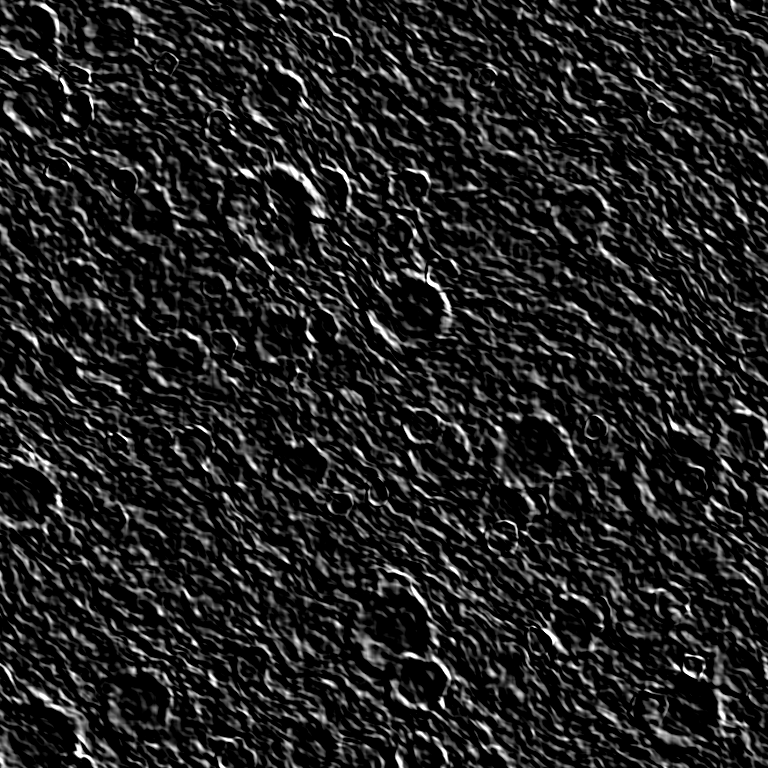
Reproduce this texture map procedurally as a WebGL 1 fragment shader.

```glsl
precision highp float;
// Cratered, grainy rock relief in black and white, lit by a low light from the upper right.

uniform vec2 u_resolution;

vec2 hash2(vec2 cell) {
    vec3 h = fract(cell.xyx * vec3(0.1031, 0.1030, 0.0973));
    h += dot(h, h.yzx + 33.33);
    return fract((h.xx + h.yz) * h.zy);
}

float cornerSlope(vec2 cell, vec2 corner, vec2 f) {
    return dot(hash2(cell + corner) * 2.0 - 1.0, f - corner);
}

// Gradient noise around zero
float noise(vec2 p) {
    vec2 cell = floor(p);
    vec2 f = p - cell;
    vec2 s = f * f * (3.0 - 2.0 * f);
    float low = mix(cornerSlope(cell, vec2(0.0, 0.0), f), cornerSlope(cell, vec2(1.0, 0.0), f), s.x);
    float high = mix(cornerSlope(cell, vec2(0.0, 1.0), f), cornerSlope(cell, vec2(1.0, 1.0), f), s.x);
    return mix(low, high, s.y);
}

// Short grain from the upper left to the lower right, broken up by even roughness
float grain(vec2 p) {
    vec2 q = vec2(dot(p, vec2(0.8, -0.6)), dot(p, vec2(0.6, 0.8)));
    q.y += 0.05 * noise(p * 4.0 + 7.3) + 0.015 * noise(p * 14.0 + 2.1);
    q += 0.006 * vec2(noise(p * 48.0 + 31.7), noise(p * 48.0 + 83.2));
    float height = 0.34 / 105.0 * noise(p * 105.0 + 12.9);
    float frequency = 19.0;
    float slope = 0.09;
    for (int i = 0; i < 4; i++) {
        height += slope / frequency * noise(q * frequency * vec2(0.52, 1.0) + float(i) * 17.37);
        frequency *= 2.0;
        slope = min(slope * 2.1, 0.44);
    }
    return height;
}

// Jittered craters on one grid: x is the height, y covers the floors
vec2 craterLayer(vec2 p, float scale, float share) {
    vec2 g = p * scale + scale * 3.7;
    vec2 home = floor(g);
    vec2 result = vec2(0.0);
    for (int j = -1; j <= 1; j++) {
        for (int i = -1; i <= 1; i++) {
            vec2 cell = home + vec2(float(i), float(j));
            vec2 kind = hash2(cell + 53.0);
            vec2 center = cell + 0.25 + 0.5 * hash2(cell);
            float radius = mix(0.2, 0.35, kind.y * kind.y);
            float d = length(g - center) / radius;
            float rim = 0.16 * (1.0 - smoothstep(1.0, 1.28, d));
            float bowl = 0.19 * (1.0 - smoothstep(0.6, 1.0, d));
            float strength = mix(0.5, 1.1, hash2(cell + 91.0).x);
            float present = step(kind.x, share);
            result.x += present * strength * (rim - bowl) * radius / scale;
            result.y = max(result.y, present * (1.0 - smoothstep(0.75, 1.05, d)));
        }
    }
    return result;
}

// Large, medium and small craters with ragged rims
vec2 craters(vec2 p) {
    p += 0.011 * vec2(noise(p * 30.0 + 4.6), noise(p * 30.0 + 61.2))
       + 0.005 * vec2(noise(p * 75.0 + 9.1), noise(p * 75.0 + 44.8));
    vec2 result = vec2(0.0);
    float scale = 6.0;
    for (int i = 0; i < 3; i++) {
        vec2 layer = craterLayer(p, scale, 0.42 - 0.13 * float(i));
        result.x += layer.x;
        result.y = max(result.y, layer.y);
        scale *= 1.55;
    }
    return result;
}

// Terrain height in x, crater floor cover in y
vec2 terrain(vec2 p) {
    vec2 crater = craters(p);
    return vec2(crater.x + grain(p) * (1.0 - 0.35 * crater.y), crater.y);
}

void main() {
    vec2 p = gl_FragCoord.xy / min(u_resolution.x, u_resolution.y);

    // Only slopes that face the light shine
    vec2 toLight = vec2(0.77, 0.64);
    float reach = 0.0024;
    vec2 behind = terrain(p - 0.5 * reach * toLight);
    vec2 ahead = terrain(p + 0.5 * reach * toLight);
    float facing = (behind.x - ahead.x) / reach;

    float light = facing - 0.03 * (behind.y + ahead.y);
    gl_FragColor = vec4(vec3(clamp(light, 0.0, 1.0)), 1.0);
}
```
